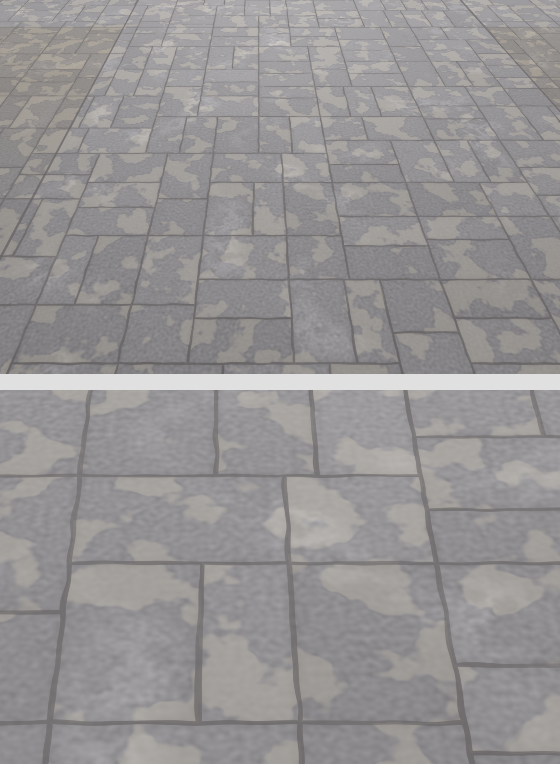
Top: the whole. Bottom: its middle third, enlarged.
Give the GLSL for this texture, as a WebGL 1 fragment shader.

```glsl
precision highp float;
uniform vec2 u_resolution;

#define VANISH vec2(0.693, 1.602)
#define DEPTH 1.70
#define MODULE 0.06
#define BIG 5.0
#define SMALL 3.0
#define JOINT 0.036
#define SLAB 1.43
#define SLAB_LEFT -0.535
#define SLAB_FAR 2.52
#define PATCH_SCALE 0.8
#define GRAIN 0.07
#define JOINT_COLOR vec3(0.385, 0.37, 0.375)

vec2 hash2(vec2 p) {
  vec2 k = vec2(dot(p, vec2(127.1, 311.7)), dot(p, vec2(269.5, 183.3)));
  return fract(sin(k) * 43758.55);
}

float corner(vec2 cell, vec2 offset) {
  return dot(hash2(cell) * 2.0 - 1.0, offset);
}

float gradientNoise(vec2 p) {
  vec2 i = floor(p), f = p - i, e = vec2(1.0, 0.0);
  vec2 w = f * f * f * (f * (f * 6.0 - 15.0) + 10.0);
  return mix(mix(corner(i, f), corner(i + e, f - e), w.x),
             mix(corner(i + e.yx, f - e.yx), corner(i + 1.0, f - 1.0), w.x), w.y);
}

float fbm(vec2 p) {
  float sum = 0.0, gain = 1.0;
  for (int i = 0; i < 4; i++) {
    sum += gain * gradientNoise(p);
    p = p * 2.03 + 17.3;
    gain *= 0.48;
  }
  return sum;
}

bool inside(vec2 q, float side) {
  return min(q.x, q.y) >= 0.0 && max(q.x, q.y) < side;
}

// Narrow a (low, high) span to the side of a cut that holds x
vec2 cut(vec2 span, float x, float at) {
  return x < at ? vec2(span.x, at) : vec2(at, span.y);
}

// Split a square into stones: distance to the joints in xy, stone seed in zw
vec4 splitSquare(vec2 q, float side, vec2 id) {
  vec2 h = hash2(id + side), flip = step(0.5, hash2(id + 7.7 * side));
  bool turned = h.x < 0.5;
  if (turned) q = q.yx;
  q = mix(q, side - q, flip);
  vec2 sx = vec2(0.0, side), sy = sx;
  if (side > SMALL) {
    sx = cut(sx, q.x, 2.0);
    sy = cut(sy, q.y, q.x < 2.0 ? 3.0 : 2.0);
    if (q.x >= 2.0 && q.y >= 2.0) sy = cut(sy, q.y, 3.5);
  } else {
    sy = cut(sy, q.y, h.y < 0.5 ? 1.5 : 1.8);
  }
  vec2 d = vec2(min(q.x - sx.x, sx.y - q.x), min(q.y - sy.x, sy.y - q.y));
  return vec4(turned ? d.yx : d, id * 9.1 + vec2(sx.x + side, sy.x));
}

// Interlocking large and small squares leave no long straight joints
vec4 findStone(vec2 p) {
  vec2 a = vec2(BIG, SMALL), b = vec2(-SMALL, BIG);
  vec2 base = floor(vec2(dot(p, a), dot(p, b)) / dot(a, a));
  vec4 stone = vec4(1.0, 1.0, base);
  for (int j = 0; j < 2; j++) {
    for (int i = 0; i < 2; i++) {
      vec2 id = base + vec2(-float(i), float(j));
      vec2 q = p - id.x * a - id.y * b;
      vec2 s = q - vec2(BIG, 0.0);
      if (inside(q, BIG)) stone = splitSquare(q, BIG, id);
      else if (inside(s, SMALL)) stone = splitSquare(s, SMALL, id);
    }
  }
  return stone;
}

// Line coverage per axis, never thinner than about one pixel
vec2 lineCover(vec2 d, float halfWidth, vec2 pixel) {
  vec2 cover = 1.0 - smoothstep(-0.6, 0.6, (d - halfWidth) / pixel);
  return cover * clamp(2.4 * halfWidth / pixel, 0.45, 1.0);
}

void main() {
  // Perspective ground plane
  vec2 uv = gl_FragCoord.xy / u_resolution.y;
  float aspect = u_resolution.x / u_resolution.y;
  float s = VANISH.y - uv.y;
  vec2 ground = vec2(uv.x - VANISH.x * aspect / 1.5, DEPTH) / s;
  vec2 pixel = vec2(1.0, DEPTH / s) / (s * u_resolution.y);
  vec2 p = ground / MODULE, unitPixel = pixel / MODULE;

  vec2 wobble = vec2(gradientNoise(p * 1.7), gradientNoise(p * 1.7 + 40.0));
  vec4 stone = findStone(p + 0.05 * wobble);
  vec2 tone = hash2(stone.zw);

  // Daylight from the far side
  float side = uv.x / aspect - 0.5;
  float light = mix(0.545, 0.66, pow(uv.y, 1.3)) - 0.09 * side * side;
  light += 0.035 * exp(-18.0 * (side * side + (uv.y - 0.87) * (uv.y - 0.87)));
  light += 0.03 * (tone.x - 0.5);

  // Smooth tan patches worn into grey slate
  vec2 q = p * PATCH_SCALE + tone * 50.0;
  float field = fbm(q) + 0.2 * (tone.y - 0.5);
  float tan_ = smoothstep(0.06, 0.17, field);
  float rim = exp(-pow((field - 0.05) / 0.05, 2.0));
  vec3 color = mix(vec3(light - 0.02) + vec3(0.0, -0.007, 0.003),
                   vec3(light) + vec3(0.05, 0.036, 0.022), tan_);
  color -= 0.014 * rim;

  // Pale scuffs and fine grain
  float scuff = smoothstep(0.05, 0.4, gradientNoise(p * 0.45 + 9.0));
  scuff *= smoothstep(0.3, 0.0, abs(fbm(q * 1.3 + 31.0)));
  color += 0.06 * scuff;
  float near = clamp(1.2 - unitPixel.y * 5.0, 0.0, 1.0);
  color += GRAIN * near * gradientNoise(p * 9.0) * (1.0 - 0.6 * tan_);

  // Browner slabs on both sides
  float middle = ground.x - SLAB_LEFT - 0.5 * SLAB;
  float outer = step(0.5 * SLAB, abs(middle)) * step(ground.y, SLAB_FAR);
  color *= mix(vec3(1.0), vec3(0.965, 0.95, 0.915), outer * smoothstep(1.2, 2.2, ground.y));

  // Shaded edges and uneven joints
  float edge = min(stone.x, stone.y);
  color -= 0.035 * exp(-edge * 14.0);
  vec2 joint = lineCover(stone.xy, JOINT * (1.0 + 0.5 * wobble.x), unitPixel);
  float depth = 0.72 + 0.35 * gradientNoise(p * 0.8 + 5.0);
  color = mix(color, JOINT_COLOR + 0.1 * uv.y, max(joint.x, joint.y) * depth);

  // Straight control joints between slabs
  vec2 score = abs(vec2(abs(middle) - 0.5 * SLAB, ground.y - SLAB_FAR));
  vec2 scored = lineCover(score, 0.003, pixel);
  color = mix(color, JOINT_COLOR + 0.06 * uv.y, max(scored.x, scored.y) * 0.8);

  gl_FragColor = vec4(color, 1.0);
}
```
